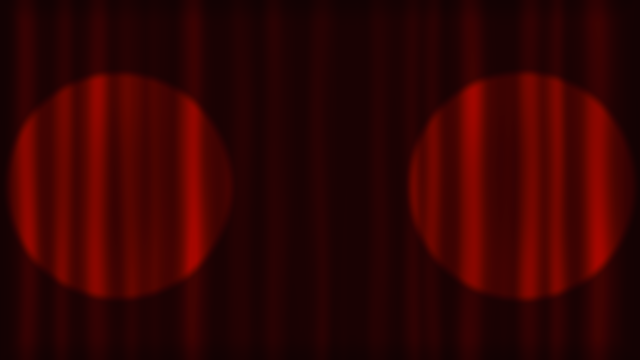
Reproduce this background procedurally as a Shadertoy shader.

```glsl
const int FOLD_COUNT = 16;

// Each fold: horizontal position, half width, brightness
const vec3 FOLDS[FOLD_COUNT] = vec3[](
    vec3(0.074, 0.025, 0.85), vec3(0.174, 0.021, 0.55),
    vec3(0.271, 0.026, 0.85), vec3(0.363, 0.025, 0.42),
    vec3(0.435, 0.022, 0.18), vec3(0.537, 0.027, 1.00),
    vec3(0.667, 0.024, 0.34), vec3(0.764, 0.024, 0.46),
    vec3(0.891, 0.022, 0.46), vec3(1.053, 0.024, 0.36),
    vec3(1.150, 0.021, 0.55), vec3(1.204, 0.018, 0.52),
    vec3(1.308, 0.027, 1.00), vec3(1.475, 0.024, 0.72),
    vec3(1.546, 0.020, 0.72), vec3(1.660, 0.032, 1.00)
);

vec2 hashGradient(vec2 cell) {
    float angle = 6.2832 * fract(sin(dot(cell, vec2(127.1, 311.7))) * 4375.5);
    return vec2(cos(angle), sin(angle));
}

float gradientNoise(vec2 p) {
    vec2 cell = floor(p);
    vec2 f = p - cell;
    vec2 u = f * f * f * (f * (f * 6.0 - 15.0) + 10.0);
    vec2 e = vec2(1.0, 0.0);
    float a = dot(hashGradient(cell), f);
    float b = dot(hashGradient(cell + e), f - e);
    float c = dot(hashGradient(cell + e.yx), f - e.yx);
    float d = dot(hashGradient(cell + e.xx), f - e.xx);
    return mix(mix(a, b, u.x), mix(c, d, u.x), u.y);
}

// Sum of soft vertical ridges that sway and fade along their length
float curtainFolds(vec2 p, float sway, float fade) {
    float height = 0.0;
    for (int i = 0; i < FOLD_COUNT; i++) {
        vec3 fold = FOLDS[i];
        vec2 along = vec2(fold.x * 9.0, p.y * 2.2);
        float x = fold.x + sway * gradientNoise(along);
        float offset = (p.x - x) / fold.y;
        float shade = 1.0 + fade * gradientNoise(along + 37.0);
        height += fold.z * shade * exp(-0.7 * offset * offset);
    }
    return height;
}

// Soft-edged disc, slightly stronger towards its rim
float spotlight(vec2 p, vec2 center, float radius, float blur) {
    float d = length(p - center);
    float disc = 1.0 - smoothstep(radius - blur, radius + blur, d);
    return disc * mix(0.86, 1.05, smoothstep(0.2, 0.9, d / radius));
}

vec3 clothColor(float level) {
    float warmth = smoothstep(0.15, 0.4, level);
    return vec3(level, mix(0.006, 0.022, warmth), mix(0.012, 0.0, warmth));
}

void mainImage(out vec4 fragColor, in vec2 fragCoord) {
    // Height spans 0 to 1; width is fitted to the 16:9 layout
    vec2 p = fragCoord / iResolution.xy * vec2(16.0 / 9.0, 1.0);

    // Cloth relief with fine vertical streaks
    float folds = curtainFolds(p, 0.016, 0.35);
    float streaks = gradientNoise(vec2(p.x * 34.0, p.y * 1.3));
    folds = clamp(folds + 0.13 * streaks, 0.0, 1.1);

    // Two beams over the dim curtain
    float beams = spotlight(p, vec2(0.331, 0.483), 0.312, 0.016)
                + spotlight(p, vec2(1.451, 0.483), 0.314, 0.016);
    float dim = 0.10 + 0.13 * folds;
    float lit = 0.23 + 0.36 * folds;
    float level = mix(dim, lit, beams);

    // Darkened border
    vec2 border = min(p, vec2(16.0 / 9.0, 1.0) - p);
    level *= mix(0.75, 1.0, smoothstep(0.0, 0.07, min(border.x, border.y)));

    fragColor = vec4(clothColor(level), 1.0);
}
```
